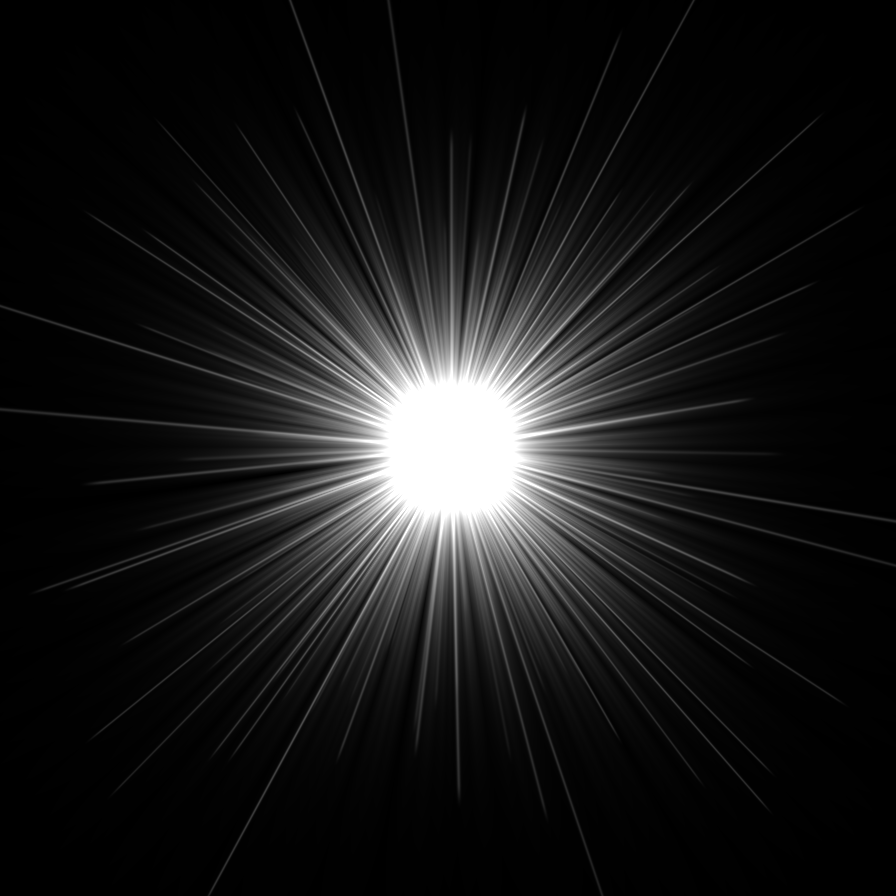
A WebGL 1 fragment shader for this background:

```glsl
precision highp float;
uniform vec2 u_resolution;

const float TAU = 6.28318;
const vec2 CENTER = vec2(0.504, 0.5);

float hash(float n, float seed) {
  return fract(sin(n * 12.9898 + seed * 78.233) * 4375.85);
}

// Distance, in cells, to the nearest jittered spoke around the circle
float spokeDistance(float angle, float count, float seed) {
  float position = (angle / TAU + 0.5) * count;
  float cell = floor(position);
  float nearest = 1.0;
  for (int i = -1; i <= 1; i++) {
    float id = cell + float(i);
    float spoke = id + hash(mod(id, count), seed);
    nearest = min(nearest, abs(position - spoke));
  }
  return nearest;
}

// Thin straight rays, one per angular cell, each with its own length
float rays(float angle, float radius, float count, float width, vec2 reach, float seed) {
  float position = (angle / TAU + 0.5) * count;
  float cell = floor(position);
  float light = 0.0;
  for (int i = -1; i <= 1; i++) {
    float id = cell + float(i);
    float key = mod(id, count);
    float spoke = id + hash(key, seed);
    float rayLength = mix(reach.x, reach.y, hash(key, seed + 3.7));
    float strength = mix(0.6, 1.0, hash(key, seed + 8.1));
    float offset = (position - spoke) * TAU / count * radius / width;
    float fade = mix(1.0, 0.4, min(radius / rayLength, 1.0));
    fade *= 1.0 - smoothstep(rayLength - 0.03, rayLength, radius);
    light = max(light, strength * fade * exp(-offset * offset));
  }
  return light;
}

// Soft halo, reaching further along the diagonals
float halo(float angle, float radius) {
  float falloff = 13.0 * (1.0 + 0.08 * cos(4.0 * angle));
  return 2.15 * exp(-falloff * radius);
}

// Fine bright and dark streaks inside the halo
float streaks(float angle) {
  float broad = spokeDistance(angle, 64.0, 2.3);
  float fine = spokeDistance(angle, 170.0, 5.9);
  return 1.65 - 1.1 * broad - 1.1 * fine;
}

void main() {
  float side = min(u_resolution.x, u_resolution.y);
  vec2 p = (gl_FragCoord.xy - CENTER * u_resolution) / side;
  float radius = length(p);
  float angle = atan(p.y, p.x + 0.000001);
  float width = max(0.0014, 0.7 / side);

  // Crowd the rays toward the diagonals
  float warped = angle - 0.07 * sin(4.0 * angle);

  float texture = mix(1.0, max(streaks(warped), 0.0), smoothstep(0.04, 0.2, radius));
  float light = halo(angle, radius) * texture;

  // Long rays over a denser crown of short ones
  float longRays = rays(warped, radius, 46.0, width, vec2(0.34, 0.6), 1.0);
  float shortRays = rays(warped, radius, 104.0, width, vec2(0.14, 0.38), 6.0);
  float rayMask = smoothstep(0.03, 0.1, radius);
  light += rayMask * (0.42 * longRays + 0.2 * shortRays);

  // White core
  light += exp(-pow(radius / 0.055, 2.0));

  gl_FragColor = vec4(vec3(clamp(light, 0.0, 1.0)), 1.0);
}
```
